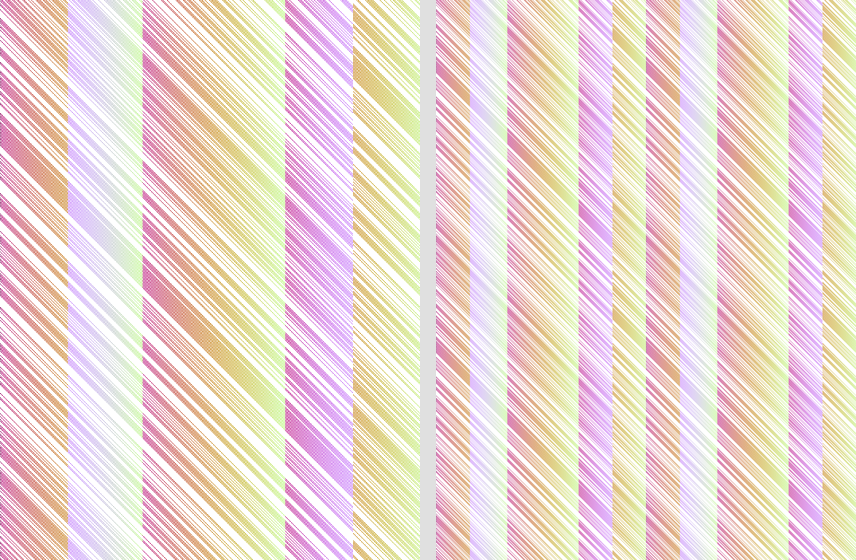
Left: one tile. Right: repeated 2 by 2.
A WebGL 1 fragment shader for this pattern:

```glsl
precision highp float;
// Fine diagonal hatching on white, built from small checkered dots: whole
// diagonals are left out by a wrapping hash, and the ink follows three upright
// ramps that switch between a warm and a cool blue channel part way across.

uniform vec2 u_resolution;

#define DOTS vec2(576.0, 768.0) // dot cells across and down
#define RAMP_WIDTH 0.3395       // share of the width taken by one colour ramp
#define RAMP_FOLD 0.475         // place in a ramp where warm and cool may switch
#define BASE_DENSITY 0.45
#define DENSITY_SWING 0.34
#define DENSE_CENTRE 284.0      // line index around which hatching is fullest
#define NOISE_CELL 8.0          // lines per cell of the density noise
#define GAP_SPACING 32.0        // lines per wide white gap
#define PAPER vec3(1.0)
#define SAMPLES 5               // samples per pixel along each axis

float hash(float n, float seed) {
  return fract(sin(n * 12.9898 + seed * 78.233) * 43758.547);
}

// Value noise along the line index, wrapping after `cells` cells.
float wrapNoise(float p, float cells, float seed) {
  float cell = floor(p);
  float a = hash(mod(cell, cells), seed);
  float b = hash(mod(cell + 1.0, cells), seed);
  return mix(a, b, smoothstep(0.0, 1.0, p - cell));
}

// 1 where the diagonal of this index is drawn, 0 where it is left out.
float linePresent(float index) {
  float period = DOTS.y * 0.5;
  float id = mod(index, period);
  float bump = cos(6.2831853 * (id - DENSE_CENTRE) / period);
  float density = BASE_DENSITY + 0.06 * bump
    + DENSITY_SWING * wrapNoise(id / NOISE_CELL, period / NOISE_CELL, 3.0);
  float group = floor(id / GAP_SPACING);
  float gapStart = floor(hash(group, 7.0) * (GAP_SPACING - 6.0));
  float gapLength = 2.0 + floor(hash(group, 11.0) * 4.0);
  float inGroup = id - group * GAP_SPACING - gapStart;
  float inGap = step(-0.5, inGroup) * step(inGroup, gapLength - 0.5);
  return step(hash(id, 1.0), density) * (1.0 - inGap);
}

// Ink by horizontal place: green climbs, blue dips (warm) or swells (cool).
vec3 inkColour(float x) {
  float ramp = floor(x / RAMP_WIDTH);
  float t = fract(x / RAMP_WIDTH);
  float late = step(RAMP_FOLD, t);
  float cool = ramp < 0.5 ? late : (ramp < 1.5 ? 0.0 : 1.0 - late);
  float arch = sin(3.14159265 * t);
  float red = 0.72 + 0.04 * arch;
  float green = 0.01 + 0.97 * t;
  float blue = 0.48 + arch * mix(-0.45, 0.5, cool);
  float edgeShade = mix(0.65, 1.0, smoothstep(0.0, 0.006, x));
  return vec3(red, green, blue) * edgeShade;
}

// Ink in every second cell of a checkerboard, whole diagonals at a time.
vec3 hatching(vec2 uv) {
  vec2 cell = floor(uv * DOTS);
  // The last band is shifted by whole lines, so the index wraps at both edges.
  float lastBand = step(RAMP_WIDTH * (2.0 + RAMP_FOLD), uv.x);
  float diagonal = cell.x + cell.y + lastBand * (DOTS.y - DOTS.x);
  float index = floor(diagonal * 0.5 + 0.25);
  float dotOn = 1.0 - mod(diagonal, 2.0);
  return mix(PAPER, inkColour(uv.x), dotOn * linePresent(index));
}

void main() {
  // Average over the pixel so that dots and ramp edges stay smooth.
  float count = float(SAMPLES);
  vec3 sum = vec3(0.0);
  for (int j = 0; j < SAMPLES; j++) {
    for (int i = 0; i < SAMPLES; i++) {
      vec2 offset = (vec2(float(i), float(j)) + 0.5) / count - 0.5;
      sum += hatching((gl_FragCoord.xy + offset) / u_resolution);
    }
  }
  gl_FragColor = vec4(sum / (count * count), 1.0);
}
```
